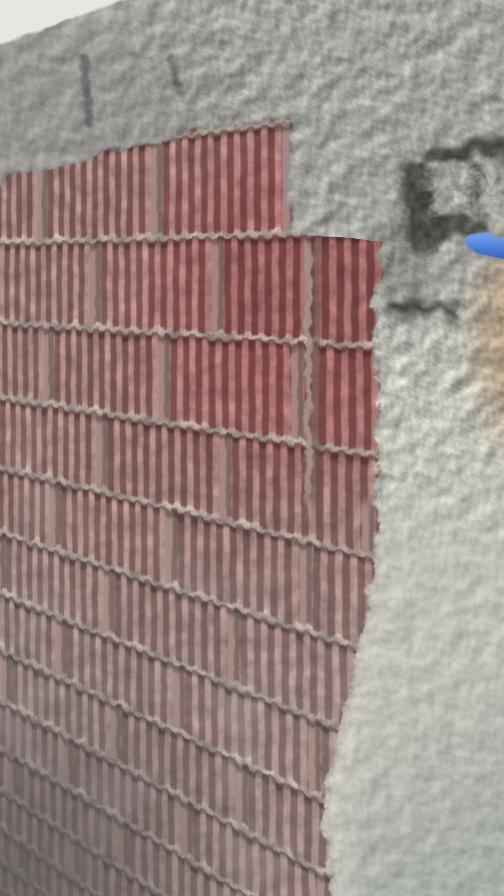
Reproduce this texture procedurally as a WebGL 1 fragment shader.

```glsl
precision highp float;
uniform vec2 u_resolution;

#define FRAME vec2(4.32, 7.68)
#define RIBS_PER_BRICK 10.0
#define MORTAR_HALF 0.026
#define RELIEF 0.55
#define GROOVE vec3(0.48, 0.33, 0.32)
#define RIDGE vec3(0.71, 0.57, 0.55)
#define MORTAR vec3(0.69, 0.64, 0.61)
#define PLASTER_TOP vec3(0.635, 0.635, 0.615)
#define PLASTER_SIDE vec3(0.75, 0.75, 0.715)
#define HOLLOW vec3(0.27, 0.26, 0.25)

float hash(vec2 p) {
  return fract(sin(dot(p, vec2(127.1, 311.7))) * 43758.5);
}

vec2 gradient(vec2 cell) {
  float a = 6.2832 * hash(cell);
  return vec2(cos(a), sin(a));
}

float noise(vec2 p) {
  vec2 i = floor(p), f = fract(p), e = vec2(1.0, 0.0);
  vec2 w = f * f * f * (f * (f * 6.0 - 15.0) + 10.0);
  float low = mix(dot(gradient(i), f), dot(gradient(i + e), f - e), w.x);
  float high = mix(dot(gradient(i + e.yx), f - e.yx), dot(gradient(i + 1.0), f - 1.0), w.x);
  return mix(low, high, w.y);
}

float fbm(vec2 p) {
  float sum = 0.0, amp = 0.6;
  for (int i = 0; i < 4; i++) {
    sum += amp * noise(p);
    p = mat2(1.6, 1.2, -1.2, 1.6) * p + 3.7;
    amp *= 0.55;
  }
  return sum;
}

float segment(vec2 p, vec2 a, vec2 b) {
  vec2 d = b - a;
  return length(p - a - d * clamp(dot(p - a, d) / dot(d, d), 0.0, 1.0));
}

// 1 inside a soft ellipse, 0 outside
float blob(vec2 p, vec2 center, vec2 radius) {
  return 1.0 - smoothstep(0.3, 1.0, length((p - center) / radius));
}

// Ribbed bricks whose courses tilt more steeply toward the bottom
vec3 brickwork(vec2 p, float rough) {
  float a = 0.02 + 0.0025 * p.x, b = 0.70 + 0.098 * p.x;
  float rowHeight = sqrt(max(b * b - 4.0 * a * (p.y - 2.07 + 0.03 * p.x), 0.02));
  float course = (b - rowHeight) / (2.0 * a);
  float row = floor(course);
  float across = log(1.0 + p.x / 6.0) / 0.143;
  float v = across - mix(0.92, 0.47, mod(row, 2.0)) - 0.03 * row;
  float tint = hash(vec2(row, floor(v)) + 4.0);

  float wave = cos(6.2832 * (v * RIBS_PER_BRICK + 0.08 * noise(p * 5.0)));
  float rib = smoothstep(-0.6, 0.7, wave);
  float pale = clamp(0.85 * smoothstep(3.4, 6.2, p.y) + 0.3 * smoothstep(1.3, 0.0, p.x), 0.0, 1.0);
  vec3 groove = mix(GROOVE, vec3(0.49, 0.42, 0.41), pale);
  vec3 ridge = mix(RIDGE, vec3(0.67, 0.58, 0.565), pale);
  vec3 col = mix(groove, ridge, rib * (0.9 + 0.4 * rough));
  col *= 0.97 + 0.06 * tint + 0.2 * rough;
  col = mix(col, col * vec3(0.98, 0.82, 0.83), blob(p, vec2(2.6, 2.6), vec2(1.9, 2.2)));
  col = mix(col, vec3(0.67, 0.61, 0.60), 0.35 * smoothstep(0.05, 0.4, noise(p * 1.7 + 8.0)) * pale);

  // Upright joints: a pale lip beside a dark gap
  float side = (fract(v + 0.5) - 0.5) * 0.143 * (6.0 + p.x) + 0.02 * rough;
  float jointed = 1.0 - smoothstep(2.75, 2.85, p.x) * (1.0 - smoothstep(4.2, 4.4, p.y));
  col = mix(col, vec3(0.69, 0.58, 0.56), 0.8 * jointed * (1.0 - smoothstep(0.02, 0.045, abs(side + 0.055))));
  col = mix(col, vec3(0.43, 0.37, 0.35), 0.75 * jointed * (1.0 - smoothstep(0.01, 0.04, abs(side))));

  // Bed joints: toothed by the ribs, with a shadow below
  float bed = (course - floor(course + 0.5)) * rowHeight + 0.025 * (rib - 0.5) + 0.05 * rough;
  float shadow = smoothstep(0.0, 0.04, bed) * (1.0 - smoothstep(0.05, 0.11, bed));
  col *= 1.0 - 0.28 * shadow;
  col = mix(col, MORTAR * (0.97 + 0.6 * rough), 0.9 * (1.0 - smoothstep(MORTAR_HALF - 0.018, MORTAR_HALF + 0.018, abs(bed))));

  // Mortar smear running down the wall
  float strand = abs(p.x - 2.64 - 0.06 * rough);
  float span = smoothstep(2.0, 2.15, p.y) * (1.0 - smoothstep(4.1, 4.6, p.y));
  col = mix(col, vec3(0.40, 0.32, 0.30), 0.6 * span * (1.0 - smoothstep(0.02, 0.07, abs(p.x - 2.70))));
  col = mix(col, vec3(0.65, 0.58, 0.54), 0.9 * span * (1.0 - smoothstep(0.012, 0.042, strand)));

  float corner = smoothstep(2.0, 0.0, length((p - vec2(0.0, 7.68)) * vec2(0.75, 0.8)));
  return mix(col, vec3(0.37, 0.355, 0.35), 0.75 * corner);
}

vec3 plaster(vec2 p, float edge, float rough) {
  vec3 col = mix(PLASTER_TOP, PLASTER_SIDE, smoothstep(2.0, 3.6, p.y));
  col = mix(col, vec3(0.58, 0.57, 0.56), 0.8 * blob(p, vec2(0.5, 0.95), vec2(2.4, 1.1)));
  col = mix(col, vec3(0.66, 0.68, 0.655), smoothstep(5.4, 7.8, p.y + 0.6 * (p.x - 3.8)));
  col = mix(col, vec3(0.69, 0.59, 0.48), 0.75 * blob(p, vec2(4.45, 2.9), vec2(0.6, 1.25)));
  col = mix(col, vec3(0.50, 0.49, 0.46), 0.65 * blob(p, vec2(3.45, 2.25), vec2(0.38, 0.65)));
  float strip = (1.0 - smoothstep(0.12, 0.34, edge)) * smoothstep(3.8, 5.2, p.y);
  col = mix(col, vec3(0.78, 0.77, 0.74), 0.8 * strip);
  float light = fbm(p * 5.5) - fbm(p * 5.5 + vec2(0.18, 0.24));
  float coarse = mix(1.0, 0.4, smoothstep(3.3, 5.0, p.y)) * mix(0.6, 1.0, smoothstep(0.5, 2.0, p.x));
  col *= 1.0 + RELIEF * coarse * light + 0.1 * rough;
  float cracks = min(segment(p, vec2(0.72, 0.5), vec2(0.76, 1.05)), segment(p, vec2(1.47, 0.5), vec2(1.54, 0.8)));
  return col * (1.0 - 0.25 * (1.0 - smoothstep(0.01, 0.06, cracks + 0.05 * rough)));
}

// Broken pocket with a loose stone and a blue plug
vec3 pocket(vec3 col, vec2 p, float rough) {
  vec2 q = p + 0.12 * vec2(rough, noise(p * 6.0 + 5.0));
  float gap = min(segment(q, vec2(3.56, 1.5), vec2(3.62, 2.05)) - 0.11, segment(q, vec2(3.7, 1.34), vec2(4.4, 1.26)) - 0.06);
  gap = min(gap, segment(q, vec2(3.7, 1.95), vec2(4.1, 1.92)) - 0.09);
  gap = min(gap, segment(q, vec2(3.35, 2.63), vec2(3.9, 2.66)) - 0.025);
  col = mix(col, HOLLOW * (1.0 + rough), 0.9 * (1.0 - smoothstep(-0.04, 0.08, gap)));
  float stone = blob(q, vec2(4.08, 1.62), vec2(0.42, 0.33));
  col = mix(col, vec3(0.60, 0.60, 0.58) * (1.0 + 1.1 * rough), stone);
  float plug = min(segment(p, vec2(4.05, 2.07), vec2(4.17, 2.05)) - 0.06, segment(p, vec2(4.12, 2.09), vec2(4.45, 2.16)) - 0.085);
  vec3 blue = mix(vec3(0.42, 0.62, 0.92), vec3(0.22, 0.39, 0.76), smoothstep(2.0, 2.24, p.y));
  return mix(col, blue, 1.0 - smoothstep(-0.012, 0.015, plug));
}

void main() {
  vec2 p = gl_FragCoord.xy / u_resolution * FRAME;
  p.y = FRAME.y - p.y;
  float rough = fbm(p * 7.0);

  // Ragged outline of the exposed bricks
  float right = mix(2.48, 3.22, smoothstep(1.98, 2.08, p.y)) - 0.42 * smoothstep(4.6, 7.0, p.y);
  float top = 1.58 - 0.33 * p.x + 0.04 * p.x * p.x;
  float edge = max(p.x - right, top - p.y) + 0.10 * rough + 0.09 * noise(p * 2.6);
  vec3 col = plaster(p, edge, rough);
  col *= 1.0 - 0.08 * (1.0 - smoothstep(0.0, 0.07, edge));
  col = mix(brickwork(p, rough), col, smoothstep(-0.02, 0.02, edge));
  col = pocket(col, p, rough);

  // Bright sky beyond the sloping wall top
  float sky = 0.38 - 0.36 * p.x - p.y + 0.03 * rough;
  col = mix(col, vec3(0.90, 0.90, 0.89), smoothstep(-0.02, 0.02, sky));
  gl_FragColor = vec4(clamp(col, 0.0, 1.0), 1.0);
}
```
